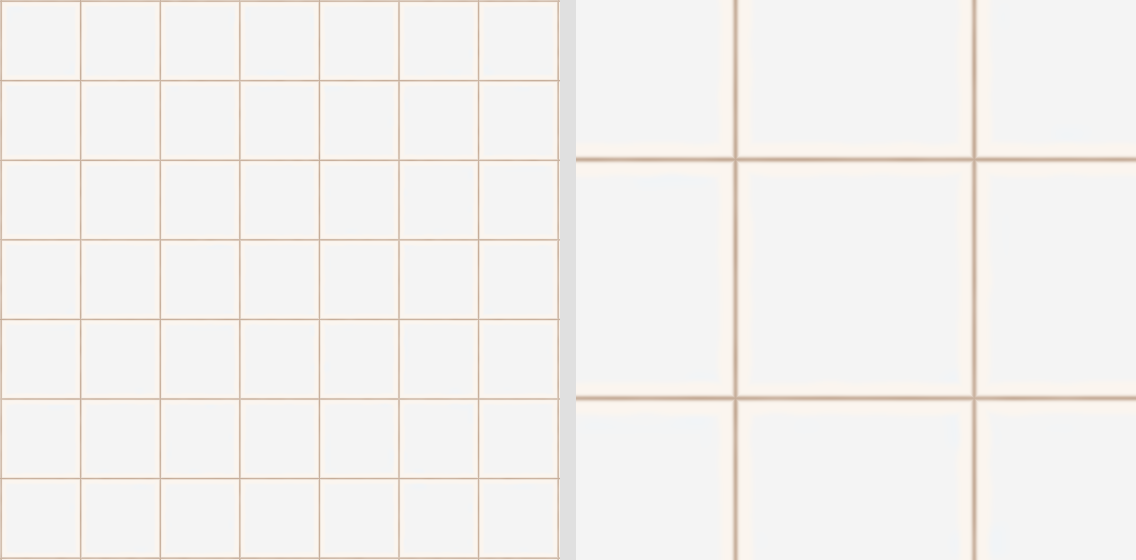
Left, the full canvas; right, a detail of the centre.
A Shadertoy shader for this pattern:

```glsl
// Thin tan square grid with soft cream halos on a pale grey ground.

#define PITCH 0.1421        // spacing of the lines
#define MARGIN 0.0020       // first line, from the left and top edges
#define LINE_SIGMA 0.0011   // softness and width of a line
#define HALO_INNER 0.0065   // halo is full up to here
#define HALO_OUTER 0.0125   // halo has faded out here
#define WEAR_CELLS 64.0     // wear patches across the canvas
#define WEAR 0.16           // variation of line strength
#define GROUND vec3(0.957, 0.957, 0.957)
#define HALO vec3(0.984, 0.961, 0.936)
#define LINE vec3(0.765, 0.665, 0.585)
#define COOL vec3(0.940, 0.957, 0.972)

float hash(vec2 p) {
    return fract(sin(dot(p, vec2(127.1, 311.7))) * 43758.5453);
}

// Smooth value noise
float noise(vec2 p) {
    vec2 i = floor(p), f = fract(p);
    f = f * f * (3.0 - 2.0 * f);
    float low = mix(hash(i), hash(i + vec2(1.0, 0.0)), f.x);
    float high = mix(hash(i + vec2(0.0, 1.0)), hash(i + vec2(1.0)), f.x);
    return mix(low, high, f.y);
}

// Distance on each axis to the nearest grid line
vec2 gridDistance(vec2 p) {
    vec2 cell = (p - MARGIN) / PITCH;
    return abs(cell - round(cell)) * PITCH;
}

void mainImage(out vec4 fragColor, in vec2 fragCoord) {
    vec2 p = fragCoord / iResolution.xy;
    p.y = 1.0 - p.y;
    vec2 d = gridDistance(p);
    float nearest = min(d.x, d.y);
    float wear = noise(p * WEAR_CELLS);

    // Ground with faint cool patches beside the lines
    float patches = smoothstep(0.72, 0.95, noise(p * WEAR_CELLS * 0.5 + 17.0));
    float beside = 1.0 - smoothstep(0.014, 0.024, nearest);
    vec3 color = mix(GROUND, COOL, 0.7 * patches * beside);

    // Cream halo with a slightly uneven edge
    float edge = nearest + 0.002 * (wear - 0.5);
    color = mix(color, HALO, 1.0 - smoothstep(HALO_INNER, HALO_OUTER, edge));

    // Soft lines, never narrower than a pixel
    vec2 sigma = max(vec2(LINE_SIGMA), 0.5 / iResolution.xy);
    vec2 ink = exp(-0.5 * d * d / (sigma * sigma)) * LINE_SIGMA / sigma;
    float strength = 1.0 - WEAR * wear;
    color = mix(color, LINE, max(ink.x, ink.y) * strength);

    fragColor = vec4(color, 1.0);
}
```
